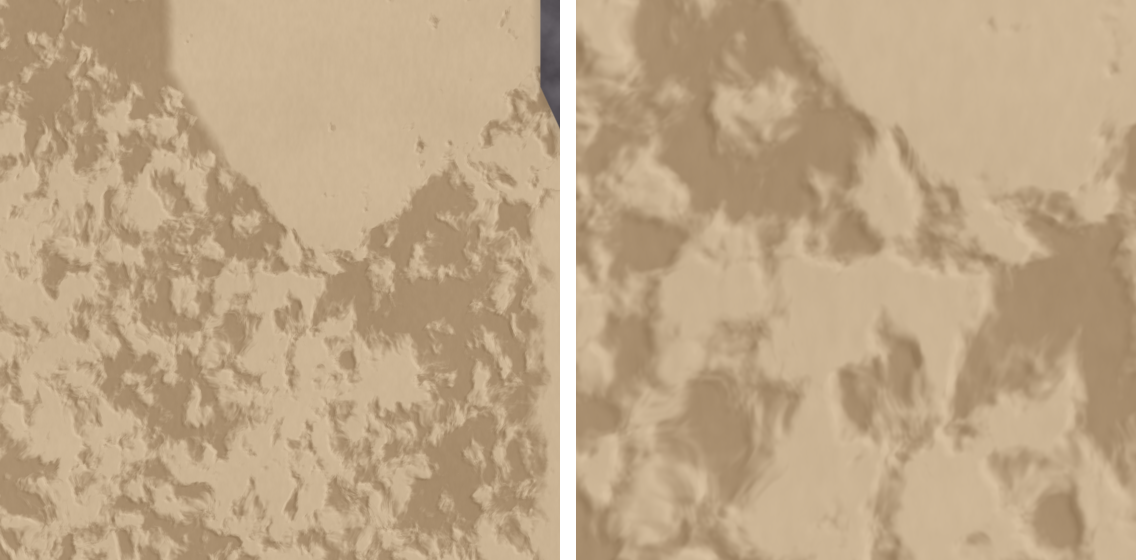
Left, the full canvas; right, a detail of the centre.
This texture is drawn by a WebGL 1 fragment shader. Its source:

```glsl
precision highp float;
// Weathered sandy plaster: a smooth pale slab with chipped edges over a worn,
// crumbly film that bares browner stone. A noisy coverage field sets the tone,
// its slope gives shallow relief, and a slate sliver shows in one corner.
uniform vec2 u_resolution;

const vec3 BARE_STONE = vec3(0.655, 0.553, 0.430);
const vec3 PALE_PLASTER = vec3(0.798, 0.708, 0.585);
const vec3 SLATE = vec3(0.35, 0.33, 0.35);

float hash(vec2 cell) {
  vec3 q = fract(vec3(cell.xyx) * 0.1031);
  q += dot(q, q.yzx + 33.33);
  return fract((q.x + q.y) * q.z);
}

float valueNoise(vec2 p) {
  vec2 cell = floor(p);
  vec2 f = fract(p);
  f = f * f * (3.0 - 2.0 * f);
  float low = mix(hash(cell), hash(cell + vec2(1.0, 0.0)), f.x);
  float high = mix(hash(cell + vec2(0.0, 1.0)), hash(cell + 1.0), f.x);
  return mix(low, high, f.y);
}

// Fractal noise centred on zero
float fbm(vec2 p) {
  float sum = 0.0;
  float weight = 0.53;
  for (int i = 0; i < 4; i++) {
    sum += weight * (valueNoise(p) - 0.5);
    p = mat2(0.8, 0.6, -0.6, 0.8) * p * 2.03 + 17.3;
    weight *= 0.5;
  }
  return sum;
}

// Signed distance to the line a-b, positive on its left
float halfPlane(vec2 p, vec2 a, vec2 b) {
  vec2 along = normalize(b - a);
  return dot(p - a, vec2(-along.y, along.x));
}

float blob(vec2 p, vec2 center, vec2 radius) {
  vec2 d = (p - center) / radius;
  return exp(-dot(d, d));
}

float slabDistance(vec2 p) {
  vec2 shoulder = vec2(0.30, 0.875);
  vec2 elbow = vec2(0.40, 0.71);
  vec2 tip = vec2(0.59, 0.53);
  float left = min(p.x - shoulder.x, halfPlane(p, shoulder, elbow));
  float lower = min(halfPlane(p, elbow, tip), halfPlane(p, tip, vec2(0.95, 0.83)));
  return min(left, lower);
}

float slateDistance(vec2 p) {
  vec2 corner = vec2(0.965, 0.845);
  return min(p.x - corner.x, halfPlane(p, corner, vec2(1.0, 0.77)));
}

// Above zero where plaster survives, below zero where stone is bare
float coverage(vec2 p) {
  vec2 warp = vec2(fbm(p * 14.0), fbm(p * 14.0 + 31.0));
  float broad = fbm(p * 7.0 + 4.0);
  float crumbs = fbm((p + 0.04 * warp) * vec2(40.0, 31.0));
  float slab = slabDistance(p);

  float film = 0.04 + 1.0 * broad + 1.45 * crumbs;
  film -= 0.25 * smoothstep(-0.09, 0.0, slab);
  film -= 0.50 * blob(p, vec2(0.20, 0.95), vec2(0.17, 0.13));
  film -= 0.42 * blob(p, vec2(0.78, 0.42), vec2(0.17, 0.32));
  film -= 0.20 * blob(p, vec2(0.10, 0.05), vec2(0.25, 0.07));
  film += 0.65 * blob(p, vec2(0.86, 0.72), vec2(0.07, 0.06));
  film += 0.75 * blob(p, vec2(0.70, 0.33), vec2(0.05, 0.06));
  film += 0.30 * blob(p, vec2(0.52, 0.38), vec2(0.08, 0.14));
  film += 0.25 * blob(p, vec2(0.44, 0.15), vec2(0.10, 0.10));
  film += 0.25 * blob(p, vec2(0.15, 0.66), vec2(0.18, 0.09));

  // Slab edges are crisp at the upper left and ragged elsewhere
  float ragged = max(smoothstep(0.78, 0.60, p.y), smoothstep(0.55, 0.80, p.x));
  float chips = crumbs * mix(0.12, 1.5, ragged) + broad * ragged;
  float slabCover = min(slab * 15.0, 0.55) + chips;
  float pits = smoothstep(0.25, 0.36, fbm(p * vec2(23.0, 17.0) + 9.0));
  slabCover -= 0.45 * pits;

  float strip = (p.x - 0.95 + 0.10 * broad) * 12.0 + 0.7 * crumbs;
  strip = min(strip, 0.5) - 0.8 * smoothstep(0.60, 0.72, p.y);
  return max(max(film, slabCover), strip);
}

float toneOf(float cover) {
  return smoothstep(-0.23, 0.25, cover);
}

void main() {
  vec2 p = gl_FragCoord.xy / u_resolution;
  float tone = toneOf(coverage(p));
  float relief = tone - toneOf(coverage(p + vec2(0.005, 0.003)));

  // Plaster colour, shallow relief and faint upright grain
  vec3 color = mix(BARE_STONE, PALE_PLASTER, tone);
  color += 0.085 * clamp(relief, -0.8, 0.5);
  color += 0.035 * fbm(p * 9.0 + 50.0);
  color += 0.030 * fbm(p * vec2(150.0, 75.0));

  // Slate corner with a thin shaded rim
  float slate = slateDistance(p);
  float pixel = 1.0 / min(u_resolution.x, u_resolution.y);
  color *= 1.0 - 0.10 * smoothstep(-0.020, 0.0, slate);
  vec3 slateColor = SLATE + 0.16 * fbm(p * 30.0);
  color = mix(color, slateColor, smoothstep(-pixel, pixel, slate));

  gl_FragColor = vec4(color, 1.0);
}
```
